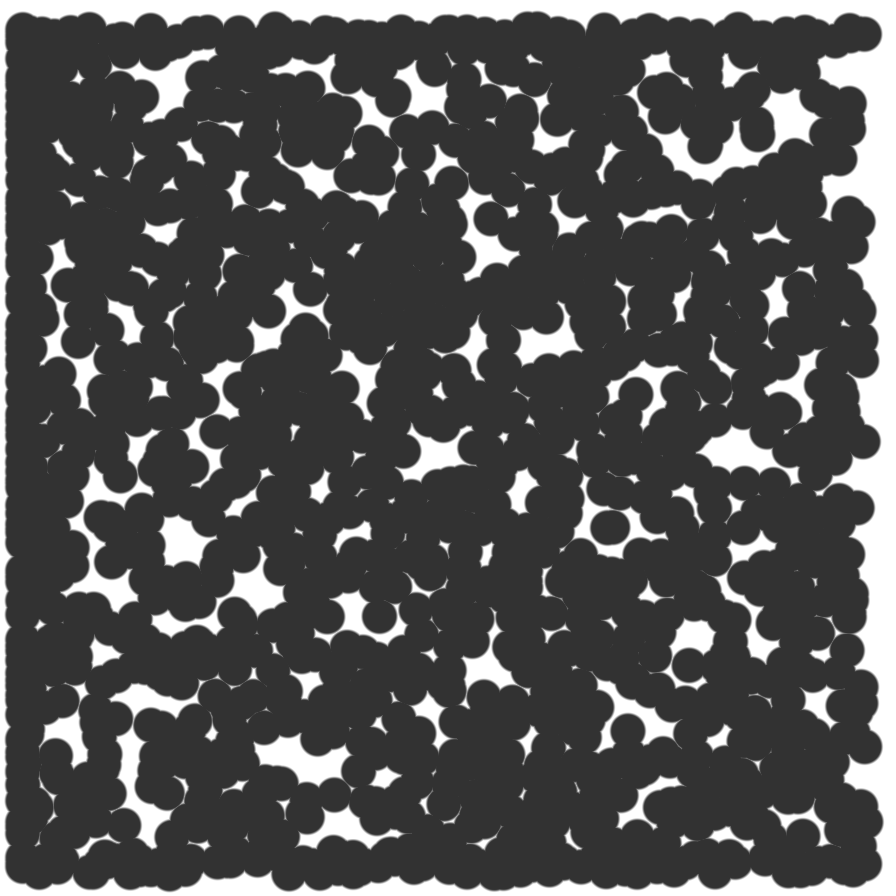
Give the GLSL for this pattern, as a Shadertoy shader.

```glsl
#define CELLS 24.0
#define CELL_SIZE 0.0393
#define FIELD_ORIGIN vec2(0.0255, 0.0245)
#define DISC_RADIUS 0.0195
#define SLOTS 6
#define KEEP 0.43
#define KEEP_LEFT 0.7
#define FOLD 0.5
#define SOFTNESS 0.0038
#define INK vec3(0.196)
#define PAPER vec3(1.0)

// Three random values per cell and slot
vec3 hash3(vec3 p) {
    p = fract((p + 7.0) * vec3(0.1031, 0.1030, 0.0973));
    p += dot(p, p.yxz + 33.33);
    return fract((p.xxy + p.yxx) * p.zyx);
}

// Centre of a disc in grid units; outer cells crowd the field's borders
vec2 discCentre(vec2 cell, vec2 jitter) {
    vec2 centre = cell + jitter;
    centre.x = max(centre.x, 0.0);
    if (centre.y < 0.0) centre.y *= -FOLD;
    if (centre.y > CELLS) centre.y = CELLS - FOLD * (centre.y - CELLS);
    return centre;
}

// Signed distance to the union of scattered discs, in canvas units
float discField(vec2 uv) {
    vec2 grid = (uv - FIELD_ORIGIN) / CELL_SIZE;
    vec2 home = floor(grid);
    float nearest = 4.0;

    for (int y = -1; y <= 1; y++)
    for (int x = -1; x <= 1; x++) {
        vec2 cell = home + vec2(x, y);
        bool outside = any(lessThan(cell, vec2(-1.0)))
                    || cell.x >= CELLS || cell.y > CELLS;
        if (outside) continue;

        float keep = cell.x < 0.0 ? KEEP_LEFT : KEEP;
        for (int slot = 0; slot < SLOTS; slot++) {
            vec3 rnd = hash3(vec3(cell, float(slot) * 17.0));
            if (rnd.z > keep) continue;
            nearest = min(nearest, distance(grid, discCentre(cell, rnd.xy)));
        }
    }
    return nearest * CELL_SIZE - DISC_RADIUS;
}

void mainImage(out vec4 fragColor, in vec2 fragCoord) {
    vec2 uv = fragCoord / iResolution.xy;
    float paperMask = smoothstep(-0.5 * SOFTNESS, 0.5 * SOFTNESS, discField(uv));
    fragColor = vec4(mix(INK, PAPER, paperMask), 1.0);
}
```
